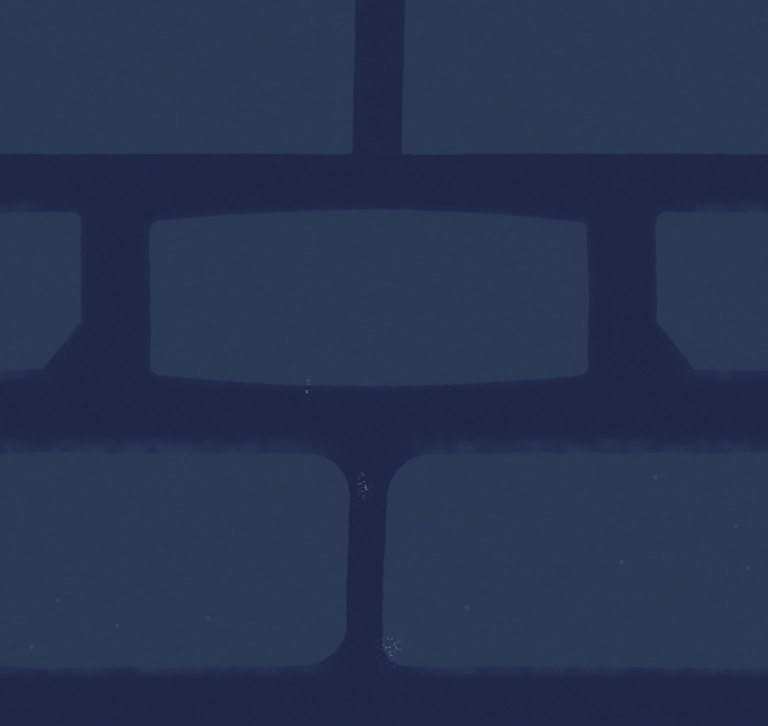
Write a Shadertoy shader that draws this texture.

```glsl
// Painted night-blue brick wall: three staggered courses with worn, smudged mortar.

const vec3 BRICK = vec3(0.165, 0.228, 0.328);
const vec3 MORTAR = vec3(0.118, 0.155, 0.277);
const vec3 CHIP = vec3(0.42, 0.47, 0.56);
const float PERIOD = 0.660;   // brick plus joint, in canvas widths

float hash(vec2 p) {
    vec3 q = fract(vec3(p.xyx) * 0.1031);
    q += dot(q, q.yzx + 33.33);
    return fract((q.x + q.y) * q.z);
}

float noise(vec2 p) {
    vec2 i = floor(p), f = fract(p);
    f = f * f * (3.0 - 2.0 * f);
    return mix(mix(hash(i), hash(i + vec2(1, 0)), f.x),
               mix(hash(i + vec2(0, 1)), hash(i + vec2(1, 1)), f.x), f.y);
}

float roundBox(vec2 p, vec2 halfSize, float radius) {
    vec2 d = abs(p) - halfSize + radius;
    return length(max(d, 0.0)) + min(max(d.x, d.y), 0.0) - radius;
}

// Position inside the nearest brick (xy) and the brick's index (z)
vec3 brickCell(vec2 p, float jointX, float centerY) {
    float s = (p.x - jointX) / PERIOD;
    return vec3((fract(s) - 0.5) * PERIOD, p.y - centerY, floor(s));
}

// Brick whose top and bottom swell by bulge towards the middle
float bulgedBrick(vec2 q, vec2 halfSize, float radius, float bulge) {
    float t = q.x / halfSize.x;
    halfSize.y += bulge * max(1.0 - t * t, 0.0);
    return roundBox(q, halfSize, radius);
}

// Cuts sloping lower corners, starting at height startY on the side
float chamfer(vec2 q, float halfWidth, float startY) {
    return dot(vec2(abs(q.x) - halfWidth, q.y - startY), vec2(0.78, -0.62));
}

// Dry paint dragged past the brick's flat edges, fading towards the joints
float smudge(vec2 q, vec2 halfSize, float reach) {
    float vertical = 1.0 - smoothstep(0.0, reach, abs(q.y) - halfSize.y);
    float side = 1.0 - smoothstep(halfSize.x - 0.09, halfSize.x + 0.004, abs(q.x));
    return vertical * side;
}

// Irregular edge: slow waver plus fine tooth
float waver(vec2 p) {
    return (noise(p * 16.0) - 0.5) * 0.006 + (noise(p * 150.0) - 0.5) * 0.003;
}

// Pale grains clustered in a tall spot
float chips(vec2 p, vec2 center, vec2 size) {
    float falloff = exp(-dot((p - center) / size, (p - center) / size));
    return falloff * smoothstep(0.55, 0.95, noise(p * 380.0));
}

// Sparse faint flecks, one candidate per grid cell
float flecks(vec2 p, float cells) {
    vec2 id = floor(p * cells);
    vec2 spot = 0.2 + 0.6 * vec2(hash(id + 3.7), hash(id + 9.1));
    float d = length(fract(p * cells) - spot) / cells;
    return step(0.9, hash(id)) * (1.0 - smoothstep(0.001, 0.004, d));
}

void mainImage(out vec4 fragColor, in vec2 fragCoord) {
    vec2 p = fragCoord / iResolution.x;
    float aa = 1.0 / iResolution.x;
    float rough = waver(p);

    // Top course: square bricks, slightly leaning joint
    vec3 top = brickCell(p, 0.491 + (p.y - 0.745) * 0.02, 0.8825);
    float dTop = roundBox(top.xy, vec2(0.2975, 0.1375), 0.003);
    dTop += rough * 0.3;

    // Middle course: a swollen brick between chamfered ones
    vec3 mid = brickCell(p, 0.150, 0.557);
    float outer = mod(mid.z, 2.0);
    mid.y -= 0.009 * outer;
    vec2 midHalf = vec2(0.285, mix(0.099, 0.102, outer));
    float dMid = bulgedBrick(mid.xy, midHalf, 0.012, 0.015 * (1.0 - outer));
    dMid = max(dMid, mix(-1.0, chamfer(mid.xy, midHalf.x, -0.04), outer));
    dMid += rough * 0.5;

    // Bottom course: rounded bricks around a narrow joint
    vec3 low = brickCell(p, 0.475 + (p.y - 0.16) * 0.03, 0.216);
    vec2 lowHalf = vec2(0.306, 0.137);
    float radius = low.y < 0.0 && low.z > -0.5 ? 0.030 : 0.055;
    float dLow = bulgedBrick(low.xy, lowHalf, radius, 0.003) + rough * 0.6;

    // Smudged paint over the mortar
    float grain = 0.35 + 0.65 * noise(p * 70.0) * (0.6 + 0.8 * noise(p * 330.0));
    float haze = smudge(mid.xy, midHalf, 0.024) * mix(0.5, 0.8, outer);
    haze = max(haze, smudge(low.xy, lowHalf, low.y > 0.0 ? 0.034 : 0.022));
    haze = max(haze, 0.35 * (1.0 - smoothstep(0.0, 0.012, dMid)));
    haze = max(haze, 0.15 * noise(p * 120.0) * step(0.745, p.y));
    vec3 color = mix(MORTAR, BRICK, clamp(haze * grain, 0.0, 0.8));

    // Solid brick faces
    float d = min(dTop, min(dMid, dLow));
    color = mix(color, BRICK, 1.0 - smoothstep(-aa, aa + 0.001, d));

    // Chipped grains at the joints, flecks on the bottom course
    float pale = chips(p, vec2(0.401, 0.440), vec2(0.003, 0.011));
    pale += chips(p, vec2(0.474, 0.314), vec2(0.006, 0.014));
    pale += 0.8 * chips(p, vec2(0.507, 0.098), vec2(0.012, 0.018));
    pale += 0.2 * flecks(p, 17.0) * step(dLow, -0.02);
    color = mix(color, CHIP, clamp(pale, 0.0, 0.8));

    color += (noise(p * 260.0) - 0.5) * 0.006;
    fragColor = vec4(color, 1.0);
}
```
